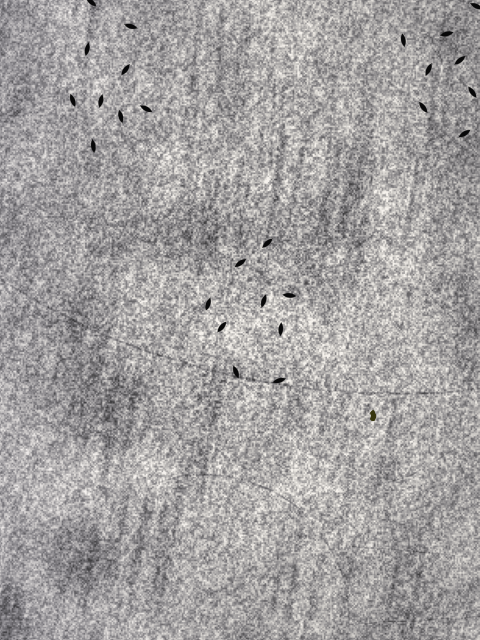
A Shadertoy shader for this texture:

```glsl
float hash(vec2 p) {
    vec3 q = fract(vec3(p.xyx) * 0.1031);
    q += dot(q, q.yzx + 33.33);
    return fract((q.x + q.y) * q.z);
}

float noise(vec2 p) {
    vec2 cell = floor(p), f = fract(p);
    f = f * f * (3.0 - 2.0 * f);
    return mix(mix(hash(cell), hash(cell + vec2(1, 0)), f.x),
               mix(hash(cell + vec2(0, 1)), hash(cell + vec2(1, 1)), f.x), f.y);
}

float fbm(vec2 p) {
    float sum = 0.0, weight = 0.5;
    for (int i = 0; i < 4; i++) {
        sum += weight * noise(p);
        p = mat2(1.6, 1.2, -1.2, 1.6) * p + 17.3;
        weight *= 0.5;
    }
    return sum / 0.9375;
}

vec2 rotate(vec2 p, float angle) {
    float c = cos(angle), s = sin(angle);
    return vec2(c * p.x - s * p.y, s * p.x + c * p.y);
}

float segmentDist(vec2 p, vec2 a, vec2 b) {
    vec2 pa = p - a, ba = b - a;
    return length(pa - ba * clamp(dot(pa, ba) / dot(ba, ba), 0.0, 1.0));
}

float stroke(float dist, float halfWidth, float blur) {
    return 1.0 - smoothstep(halfWidth - blur, halfWidth + blur, abs(dist));
}

// Pointed slot: the overlap of two discs
float slotDist(vec2 p, float halfLength, float halfWidth) {
    p = abs(p);
    float offset = (halfLength * halfLength - halfWidth * halfWidth) / (2.0 * halfWidth);
    return length(p + vec2(0.0, offset)) - offset - halfWidth;
}

// Slots scattered on a stretched golden-angle spiral
float slotCluster(vec2 p, vec2 center, vec2 spread, float seed, float blur) {
    float cover = 0.0;
    for (int i = 0; i < 9; i++) {
        float k = float(i);
        float turn = 2.4 * k + seed;
        vec2 jitter = vec2(hash(vec2(k, seed)), hash(vec2(seed, k + 5.0))) - 0.5;
        vec2 spot = center + spread * (sqrt((k + 0.5) / 9.0) * vec2(cos(turn), sin(turn)) + 0.25 * jitter);
        float angle = 3.14159 * hash(vec2(k + 9.0, seed + 3.0));
        float d = slotDist(rotate(p - spot, angle), 0.0105, 0.0036);
        cover = max(cover, 1.0 - smoothstep(-blur, blur, d));
    }
    return cover;
}

// Dark brushed streaks, leaning right towards the top
float streaks(vec2 p) {
    vec2 q = rotate(p, 0.17 + 0.05 * noise(p * 3.0));
    float fine = noise(q * vec2(150.0, 13.0));
    float broad = noise(q * vec2(60.0, 5.0) + 40.0);
    float patches = smoothstep(0.3, 0.7, noise(q * vec2(14.0, 5.0) + 8.0));
    return smoothstep(0.45, 0.95, 0.5 * fine + 0.6 * broad) * (0.35 + 0.65 * patches);
}

float scratches(vec2 p, float blur) {
    vec2 w = p + 0.003 * (vec2(noise(p * 35.0), noise(p * 35.0 + 9.0)) - 0.5);
    float wear = 0.35 + 0.65 * noise(p * 45.0);
    float longArc = stroke(length(w - vec2(0.62, 1.555)) - 1.17, 0.0016, blur);
    float smallArc = stroke(length(w - vec2(0.32, 0.033)) - 0.225, 0.0014, blur);
    smallArc *= smoothstep(0.18, 0.26, p.x);
    float loopMark = stroke(length((w - vec2(0.523, 0.885)) * vec2(2.2, 1.0)) - 0.025, 0.001, blur);
    float lines = segmentDist(w, vec2(0.508, 0.219), vec2(0.645, 0.258));
    lines = min(lines, segmentDist(w, vec2(0.645, 0.258), vec2(0.716, 0.303)));
    lines = min(lines, segmentDist(w, vec2(0.54, 0.147), vec2(0.73, 0.13)));
    lines = min(lines, segmentDist(w, vec2(0.56, 0.026), vec2(0.76, 0.036)));
    float marks = max(max(longArc, smallArc * 0.8), loopMark * 0.5);
    return max(marks, 0.7 * stroke(lines, 0.001, blur)) * wear;
}

void mainImage(out vec4 fragColor, in vec2 fragCoord) {
    vec2 p = fragCoord / iResolution.y;
    float blur = max(0.0011, 0.75 / iResolution.y);

    // Broad light, brightest in the middle
    float glow = exp(-dot((p - vec2(0.42, 0.52)) * vec2(2.3, 1.7), (p - vec2(0.42, 0.52)) * vec2(2.3, 1.7)));
    float light = 0.555 + 0.11 * glow + 0.32 * (fbm(p * 8.0) - 0.5);

    // Sparkling grain, with short slanted flecks
    float grain = 0.34 * (noise(p * 410.0) - 0.5) + 0.24 * (noise(p * 210.0 + 31.0) - 0.5);
    grain += 0.12 * (noise(rotate(p, 0.35) * vec2(190.0, 65.0)) - 0.5);
    light += grain * (0.75 + 0.4 * glow);
    light += 0.025 - 0.17 * streaks(p);
    light -= 0.2 * scratches(p, blur);

    // Cool shadows, warm highlights
    vec3 tint = mix(vec3(1.0, 0.985, 1.005), vec3(1.015, 1.0, 0.978), smoothstep(0.42, 0.85, light));
    tint.b += 0.03 * (1.0 - glow) * smoothstep(0.5, 0.0, p.x);
    vec3 color = clamp(light, 0.25, 0.95) * tint;

    // Olive speck and black slots
    float speck = length((p - vec2(0.583, 0.35)) * vec2(1.6, 1.0)) - 0.004 - 0.006 * noise(p * 180.0);
    color = mix(color, vec3(0.22, 0.21, 0.06), 1.0 - smoothstep(-blur, blur, speck));
    float slots = slotCluster(p, vec2(0.39, 0.505), vec2(0.09, 0.125), 1.0, blur);
    slots = max(slots, slotCluster(p, vec2(0.17, 0.88), vec2(0.085, 0.125), 4.0, blur));
    slots = max(slots, slotCluster(p, vec2(0.70, 0.89), vec2(0.095, 0.11), 7.0, blur));
    color = mix(color, vec3(0.03, 0.03, 0.035), slots);
    fragColor = vec4(color, 1.0);
}
```
